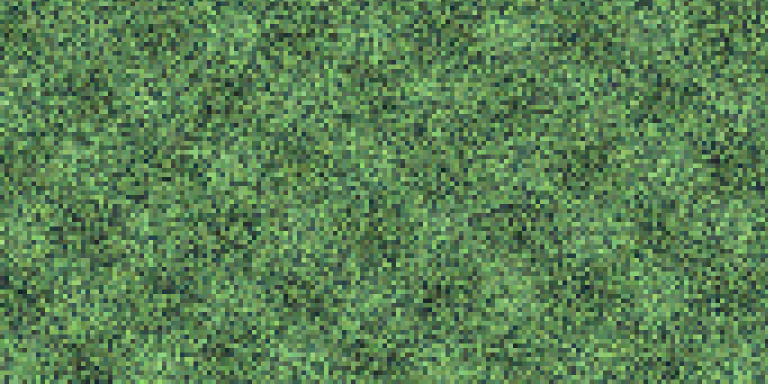
A Shadertoy shader for this texture:

```glsl
#define CELLS 85.33333
#define PATCH_FREQ vec2(2.67, 2.89)
#define PATCH_CENTER vec2(0.221, 0.57)
#define PATCH_DEPTH 0.085
#define GRAIN_DEPTH 0.42
#define HUE_JITTER 0.12
#define SHADOW_COLOR vec3(0.07, 0.10, 0.17)
#define BLADE_COLOR vec3(0.63, 0.90, 0.48)

const float TAU = 6.2831853;

// Four independent random values for one cell
vec4 hash4(vec2 cell) {
    vec4 q = fract(cell.xyxy * vec4(0.1031, 0.1030, 0.0973, 0.1099));
    q += dot(q, q.wzxy + 33.33);
    return fract((q.xxyz + q.yzzw) * q.zywx);
}

// Staggered light and dark patches from crossed waves
float patches(vec2 pos) {
    vec2 wave = cos(TAU * PATCH_FREQ * (pos - PATCH_CENTER));
    return wave.x * wave.y;
}

// Flat colour of one grass cell
vec3 cellColor(vec2 cell) {
    vec4 rnd = hash4(cell + 17.0);
    float patchTone = patches((cell + 0.5) / CELLS);
    float grain = rnd.x + rnd.y - 1.0;
    float tone = 0.51 + PATCH_DEPTH * patchTone + GRAIN_DEPTH * grain;
    vec3 color = mix(SHADOW_COLOR, BLADE_COLOR, tone);
    color.rb += HUE_JITTER * (rnd.zw - 0.5);
    color.b += 0.02 * patchTone;
    return clamp(color, 0.0, 1.0);
}

void mainImage(out vec4 fragColor, in vec2 fragCoord) {
    float pixel = CELLS / iResolution.y;
    vec2 grid = fragCoord * pixel;

    // Blend neighbouring cells by their coverage of the pixel
    vec2 cell = floor(grid - 0.5 * pixel);
    vec2 cover = clamp((grid + 0.5 * pixel - cell - 1.0) / pixel, 0.0, 1.0);
    vec3 lower = mix(cellColor(cell), cellColor(cell + vec2(1, 0)), cover.x);
    vec3 upper = mix(cellColor(cell + vec2(0, 1)), cellColor(cell + 1.0), cover.x);

    fragColor = vec4(mix(lower, upper, cover.y), 1.0);
}
```
